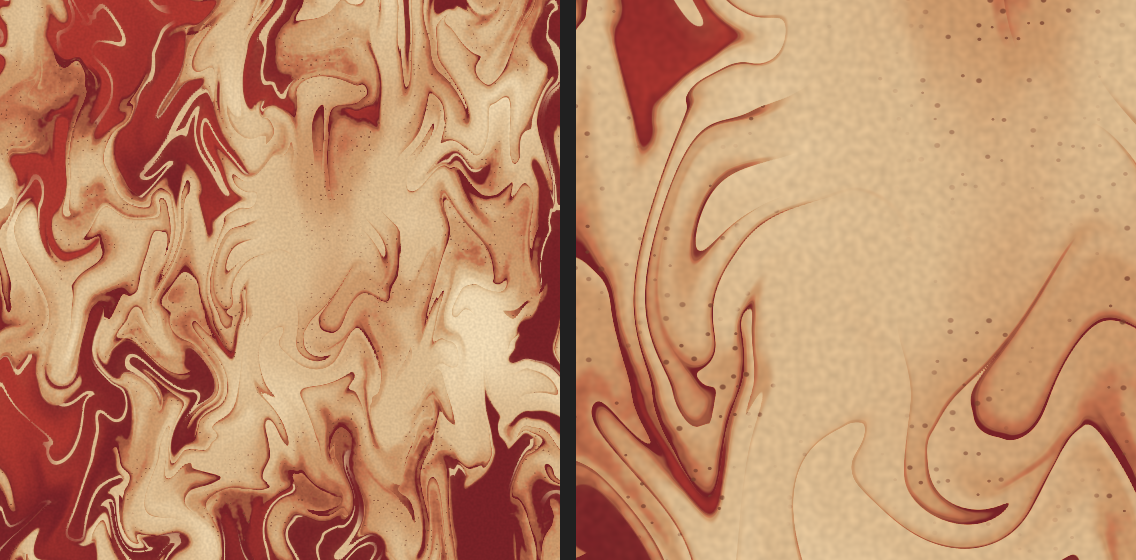
Left: the whole. Right: its middle third, enlarged.
Reproduce this texture procedurally as a Shadertoy shader.

```glsl
// Marbled paint: crimson pools and rusty veils folded into flame shapes on cream.
// Curl noise folds the plane, ridged noise adds upward cusps, and a one-sided
// sawtooth gives veils that fade softly and then end in a crisp dark rim.

const vec3 PALE  = vec3(0.93, 0.84, 0.69);
const vec3 CREAM = vec3(0.85, 0.72, 0.55);
const vec3 TAN   = vec3(0.79, 0.59, 0.41);
const vec3 CLAY  = vec3(0.75, 0.44, 0.30);
const vec3 RUST  = vec3(0.63, 0.34, 0.24);
const vec3 RED   = vec3(0.67, 0.21, 0.18);
const vec3 WINE  = vec3(0.47, 0.13, 0.15);

const vec2  FLAME_SCALE = vec2(7.4, 4.6);  // features taller than wide
const int   FOLDS       = 4;
const float FOLD_AMOUNT = 0.24;
const float FOLD_GROWTH = 1.3;
const float CUSP_HEIGHT = 1.0;
const float POOL_LEVEL  = 0.18;
const float VEIL_COUNT  = 2.7;
const float SPECK_CELLS = 125.0;

vec2 hash2(vec2 p) {
    vec3 a = fract(vec3(p.xyx) * vec3(0.1031, 0.1030, 0.0973));
    a += dot(a, a.yzx + 33.33);
    return fract((a.xx + a.yz) * a.zy);
}

float cornerSlope(vec2 cell, vec2 offset) {
    float angle = 6.2832 * hash2(cell).x;
    return dot(vec2(cos(angle), sin(angle)), offset);
}

// Gradient noise, roughly -0.7 to 0.7
float noise(vec2 p) {
    vec2 i = floor(p), f = p - i;
    vec2 u = f * f * f * (f * (f * 6.0 - 15.0) + 10.0);
    vec2 e = vec2(1.0, 0.0);
    return mix(mix(cornerSlope(i, f), cornerSlope(i + e.xy, f - e.xy), u.x),
               mix(cornerSlope(i + e.yx, f - e.yx), cornerSlope(i + e.xx, f - e.xx), u.x), u.y);
}

vec2 curl(vec2 p) {
    const float STEP = 0.02;
    float n = noise(p);
    return vec2(noise(p + vec2(0.0, STEP)) - n, n - noise(p + vec2(STEP, 0.0))) / STEP;
}

// Fold the plane like stirred paint, then raise pointed tongues
vec2 foldPaint(vec2 p) {
    float freq = 0.9;
    for (int i = 0; i < FOLDS; i++) {
        p += FOLD_AMOUNT / freq * curl(p * freq + 17.3 * float(i));
        freq *= FOLD_GROWTH;
    }
    float ridge = noise(p * vec2(1.2, 0.4) + 41.0);
    p.y += CUSP_HEIGHT * sqrt(ridge * ridge + 0.001);
    return p;
}

float blob(vec2 uv, vec2 centre) {
    vec2 d = uv - centre;
    return exp(-28.0 * dot(d, d));
}

// Paint gathers along the border and leaves the middle open
float pigmentBias(vec2 uv) {
    return 0.75 * (length(uv - vec2(0.56, 0.50)) - 0.38)
         + 0.35 * blob(uv, vec2(0.28, 0.82)) - 0.28 * blob(uv, vec2(0.60, 0.88));
}

vec3 paintRamp(float t) {
    vec3 c = mix(PALE, CREAM, smoothstep(0.0, 0.25, t));
    c = mix(c, TAN,  smoothstep(0.27, 0.46, t));
    c = mix(c, CLAY, smoothstep(0.48, 0.62, t));
    c = mix(c, RUST, smoothstep(0.60, 0.74, t));
    return mix(c, WINE, smoothstep(0.78, 0.98, t));
}

float specks(vec2 uv) {
    vec2 g = uv * SPECK_CELLS, cell = floor(g);
    vec2 rnd = hash2(cell + 5.0);
    float radius = mix(0.14, 0.30, rnd.x);
    float d = length((g - cell - mix(vec2(0.3), vec2(0.7), hash2(cell + 91.0))) * vec2(1.0, 1.2));
    return step(0.80, rnd.y) * (1.0 - smoothstep(radius * 0.5, radius, d));
}

void mainImage(out vec4 fragColor, in vec2 fragCoord) {
    vec2 uv = fragCoord / iResolution.y;
    vec2 p = uv * FLAME_SCALE + vec2(3.0, 8.0);
    vec2 q = foldPaint(p);
    float grain = noise(uv * 150.0);
    float mottle = noise(uv * 62.0) + 0.7 * grain;

    // Pools, with halos that are tight in some places and wide in others
    float level = noise(q * 0.8) + 0.4 * noise(q * 1.8 + 23.0) + pigmentBias(uv);
    float edge = clamp(fwidth(level), 0.004, 0.2);
    float pool = smoothstep(-edge, edge, level - POOL_LEVEL);
    float spread = mix(0.03, 0.26, smoothstep(-0.3, 0.3, noise(p * 0.9 + 63.0)));
    float halo = exp(-max(POOL_LEVEL - level, 0.0) / spread);

    // Veils: slow fade in, dark rim, sudden stop
    float phase = VEIL_COUNT * (noise(q * 0.8 + 31.0) + 0.35 * level);
    float saw = fract(phase);
    float soft = clamp(fwidth(phase), 0.01, 0.5);
    float stop = 1.0 - smoothstep(1.0 - soft, 1.0, saw);
    float veilMask = smoothstep(-0.40, 0.10, noise(p * 0.7 + 77.0) + 0.4 * level);
    float veil = (0.42 * pow(saw, 2.6) + 0.34 * smoothstep(0.86, 0.96, saw)) * stop * veilMask;

    // Fine parallel streaks left where paint layers slid past each other
    float layer = 9.0 * level + 2.0 * noise(q * 0.9 + 5.0);
    float layerSoft = clamp(1.0 - 1.5 * fwidth(layer), 0.0, 1.0);
    float streak = pow(0.5 + 0.5 * cos(6.2832 * layer), 6.0) * layerSoft;
    float streakMask = smoothstep(0.0, 0.22, noise(p * 1.1 + 35.0)) * smoothstep(0.2, 0.6, halo);

    // Wash, stipple and specks outside the pools
    float wash = 0.22 + 0.42 * noise(uv * 4.2 + 12.0) + 0.16 * noise(q * 0.6 + 55.0);
    float tone = wash + veil + 0.52 * halo + 0.16 * mottle * (halo + veil);
    tone = mix(tone, 0.25, 0.7 * streak * streakMask);
    vec3 colour = paintRamp(clamp(tone, 0.0, 1.0));
    float speckShade = smoothstep(0.22, 0.45, tone) * smoothstep(-0.25, 0.15, noise(uv * 11.0));
    colour = mix(colour, RUST * 0.75, 0.75 * specks(uv) * speckShade);

    // Pool body: bright at upper left, wine at lower right, thin cream veins
    float depth = 0.60 + 0.6 * (uv.x - uv.y) + 0.9 * noise(q * 0.9 + 9.0);
    vec3 body = mix(RED, WINE, smoothstep(0.1, 0.85, depth));
    float rim = 1.0 - smoothstep(0.0, 0.05, level - POOL_LEVEL);
    body = mix(body, WINE, 0.6 * rim);
    float vein = abs(noise(q * 1.2 + 88.0));
    float veinEdge = clamp(fwidth(vein), 0.004, 0.1);
    float veinLine = 1.0 - smoothstep(0.022, 0.022 + veinEdge, vein);
    float veinMask = smoothstep(-0.2, 0.05, noise(p * 0.8 + 19.0));
    float bleed = exp(-vein / 0.06) * (0.65 + 0.5 * mottle);
    body = mix(body, RUST, clamp(bleed, 0.0, 1.0) * veinMask);
    body = mix(body, CREAM, veinLine * veinMask);
    colour = mix(colour, body, pool);

    // Paper tooth
    colour *= 1.0 + 0.07 * noise(uv * 220.0) + 0.04 * grain;
    fragColor = vec4(colour, 1.0);
}
```
